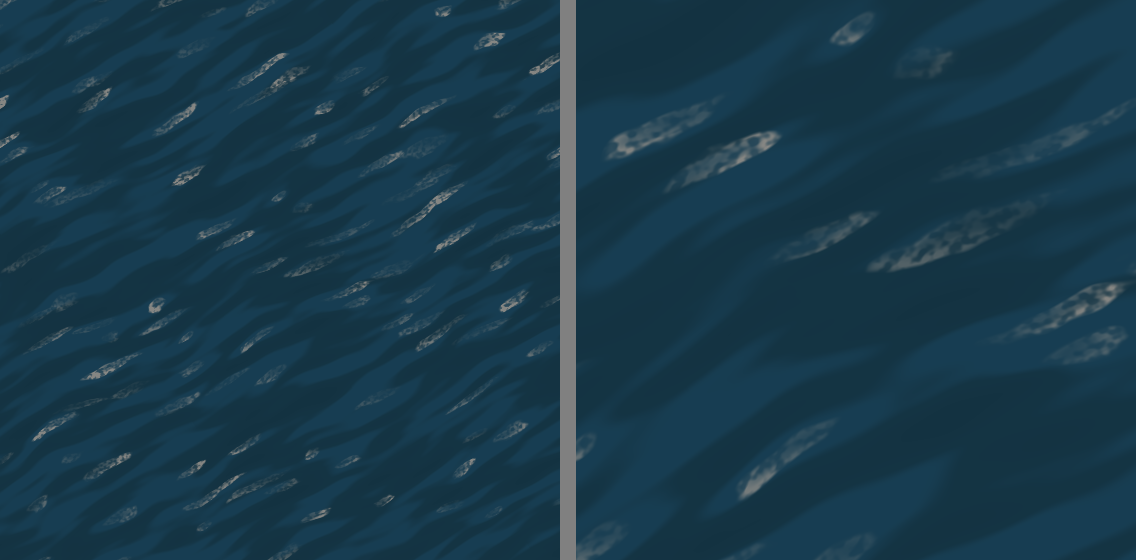
Left, the full canvas; right, a detail of the centre.
A WebGL 1 fragment shader for this texture:

```glsl
precision highp float;
uniform vec2 u_resolution;

const vec3 DEEP_WATER = vec3(0.078, 0.202, 0.262);
const vec3 LIT_WATER = vec3(0.092, 0.240, 0.320);
const vec3 FOAM = vec3(0.56, 0.55, 0.53);
const vec2 PATCH_CELL = vec2(0.14, 0.054);

vec2 hash2(vec2 p) {
  vec2 k = vec2(dot(p, vec2(127.1, 311.7)), dot(p, vec2(269.5, 183.3)));
  return fract(sin(k) * 43758.5453);
}

float cornerSlope(vec2 cell, vec2 offset) {
  float angle = 6.2832 * hash2(cell).x;
  return dot(vec2(cos(angle), sin(angle)), offset);
}

// Gradient noise, roughly -0.7 to 0.7
float noise(vec2 p) {
  vec2 i = floor(p);
  vec2 f = p - i;
  vec2 u = f * f * f * (f * (f * 6.0 - 15.0) + 10.0);
  vec2 e = vec2(1.0, 0.0);
  float low = mix(cornerSlope(i, f), cornerSlope(i + e.xy, f - e.xy), u.x);
  float high = mix(cornerSlope(i + e.yx, f - e.yx), cornerSlope(i + e.xx, f - e.xx), u.x);
  return mix(low, high, u.y);
}

vec2 rotate(vec2 p, float angle) {
  float c = cos(angle);
  float s = sin(angle);
  return vec2(c * p.x + s * p.y, c * p.y - s * p.x);
}

// Long narrow ripples along x
float swell(vec2 q) {
  return 0.8 * noise(q * vec2(5.0, 27.0))
       + 0.75 * noise(q * vec2(8.0, 46.0) + 17.3)
       + 0.2 * noise(q * vec2(18.0, 80.0) + 41.9);
}

// Scattered foam patches: x is the foam, y the crest that carries it
vec2 foamPatches(vec2 q, float fray) {
  vec2 home = floor(q / PATCH_CELL);
  vec2 result = vec2(0.0);
  for (int j = -1; j <= 1; j++) {
    for (int i = -1; i <= 1; i++) {
      vec2 cell = home + vec2(float(i), float(j));
      vec2 place = hash2(cell + 5.7);
      vec2 shape = hash2(cell + 31.3);
      vec2 look = hash2(cell + 73.9);
      float present = step(look.x, 0.74);
      vec2 center = (cell + 0.5 + 0.9 * (place - 0.5)) * PATCH_CELL;
      vec2 halfSize = vec2(mix(0.016, 0.066, shape.x), mix(0.0060, 0.0110, shape.y));
      vec2 local = rotate(q - center, 0.2 * (look.y - 0.5)) / halfSize;
      float d = length(local) + fray;

      // Brighter lower rim and one brighter end
      float body = 1.0 - smoothstep(0.7, 1.05, d);
      float rim = smoothstep(0.2, 0.7, d - 0.25 * local.y);
      float tip = smoothstep(-0.6, 0.8, local.x * sign(place.x - 0.5) - 0.4 * local.y);
      float strength = mix(0.22, 1.35, look.y * look.y);
      float foam = body * strength * mix(0.6, 1.0, rim) * mix(0.3, 1.0, tip);
      float crest = exp(-0.5 * dot(local, local) / 2.0);
      result = max(result, present * vec2(foam, crest));
    }
  }
  return result;
}

void main() {
  vec2 uv = gl_FragCoord.xy / min(u_resolution.x, u_resolution.y);

  // Wind direction, with gently bending ripples
  vec2 q = rotate(uv, 0.50);
  q.y += 0.030 * noise(uv * 3.5 + 8.1) + 0.008 * noise(uv * 11.0 + 2.6);

  float fray = 0.5 * noise(q * vec2(38.0, 105.0) + 3.2);
  vec2 patches = foamPatches(q, fray);

  // Two-tone water
  float height = swell(q) + 0.35 * patches.y;
  float lit = smoothstep(0.0, 0.32, height);
  float trough = smoothstep(0.1, 0.6, -height);
  vec3 color = mix(DEEP_WATER, LIT_WATER, lit) * (1.0 - 0.03 * trough);

  // Speckled foam
  float speckle = noise(q * vec2(105.0, 180.0)) + 0.6 * noise(q * vec2(200.0, 270.0) + 9.4);
  float grain = mix(0.25, 1.25, smoothstep(-0.4, 0.35, speckle));
  color = mix(color, FOAM, clamp(patches.x * grain, 0.0, 0.92));

  gl_FragColor = vec4(color, 1.0);
}
```
